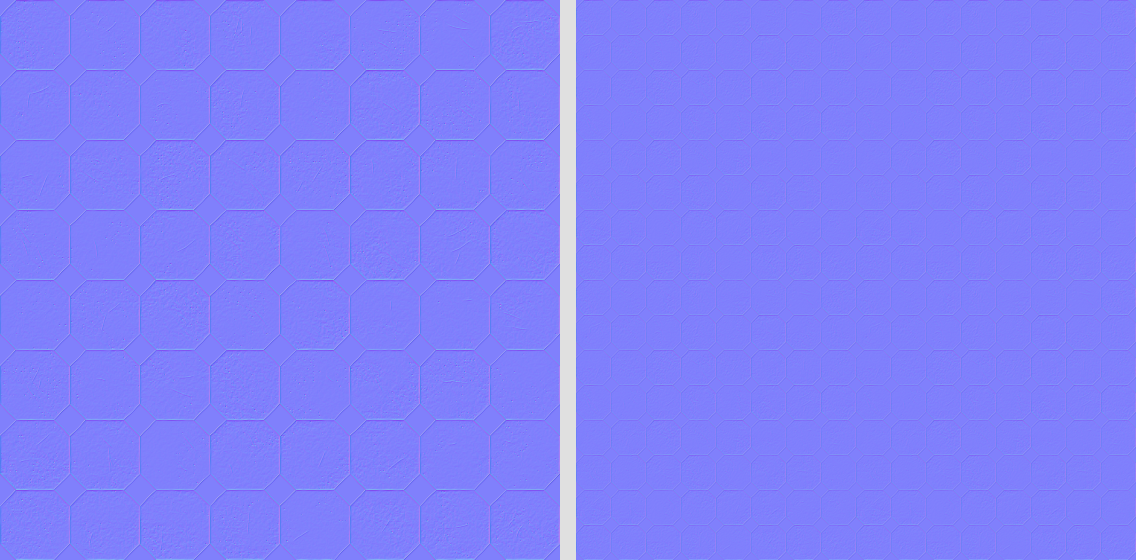
Left: one tile. Right: repeated 2 by 2.
Write a WebGL 2 fragment shader that draws this texture map.

```glsl
#version 300 es
precision highp float;

#define TILES 8.0
#define CHAMFER 0.23
#define JOINT_WIDTH 0.0055
#define JOINT_DEPTH 0.0042
#define INSET_RISE 0.0012
#define EDGE_WOBBLE 0.009
#define GRAIN_HEIGHT 0.0026
#define PIT_GRID 24.0
#define PIT_HEIGHT 0.005
#define SCRATCH_DEPTH 0.0024
#define SAMPLE_STEP 0.004
#define FLAT_BLUE 0.99

uniform vec2 u_resolution;
out vec4 fragColor;

vec3 hash(vec2 p) {
    vec3 q = fract(p.xyx * vec3(0.1031, 0.1030, 0.0973));
    q += dot(q, q.yxz + 33.33);
    return fract((q.xxy + q.yzz) * q.zyx);
}

// Value noise that wraps after TILES cells; frequency is a whole number
float wrapNoise(vec2 cell, float frequency, float seed) {
    vec2 p = cell * frequency;
    vec2 corner = floor(p);
    vec2 f = fract(p);
    f = f * f * (3.0 - 2.0 * f);
    float period = TILES * frequency;
    vec2 lo = mod(corner, period) + seed;
    vec2 hi = mod(corner + 1.0, period) + seed;
    return mix(mix(hash(lo).x, hash(vec2(hi.x, lo.y)).x, f.x),
               mix(hash(vec2(lo.x, hi.y)).x, hash(hi).x, f.x), f.y);
}

// Small round bumps and pits, gathered in patches
float pitHeight(vec2 cell, float density, float patchiness) {
    vec2 p = cell * PIT_GRID;
    vec2 id = mod(floor(p), TILES * PIT_GRID);
    vec3 shape = hash(id + 411.0);
    vec3 pick = hash(id + 977.0);
    float present = step(pick.x, density * (0.03 + 0.4 * patchiness));
    float radius = mix(0.17, 0.38, shape.z);
    float r = length(fract(p) - mix(vec2(0.4), vec2(0.6), shape.xy)) / radius;
    float dome = 1.0 - smoothstep(0.0, 1.0, r);
    return present * dome * radius * 3.0 * mix(-0.7, 1.1, sqrt(pick.y));
}

// Thin bowed scratches, a few on some tiles
float scratchHeight(vec2 local, vec2 tile) {
    float depth = 0.0;
    float mainAngle = hash(tile + 71.0).y * 3.1416;
    for (int i = 0; i < 4; i++) {
        vec3 place = hash(tile + 131.0 + 17.0 * float(i));
        vec3 form = hash(tile + 337.0 + 23.0 * float(i));
        float angle = mainAngle + (form.x - 0.5) * 1.2;
        vec2 along = vec2(cos(angle), sin(angle));
        vec2 q = local - mix(vec2(0.28), vec2(0.72), place.xy);
        float t = dot(q, along) / mix(0.07, 0.2, form.y);
        float bow = (form.z - 0.5) * 0.05 * t * t;
        float across = (dot(q, vec2(-along.y, along.x)) - bow) / 0.007;
        float taper = 1.0 - smoothstep(0.5, 1.0, abs(t));
        depth += step(place.z, 0.35) * taper * exp(-across * across);
    }
    return -depth;
}

float surfaceHeight(vec2 cell) {
    // Slightly uneven tile edges
    vec2 wobble = vec2(wrapNoise(cell, 9.0, 11.0), wrapNoise(cell, 9.0, 29.0)) - 0.5;
    vec2 p = cell + EDGE_WOBBLE * wobble;
    vec2 tile = mod(floor(p), TILES);
    vec2 local = fract(p);

    // Octagons with square insets at the cell corners
    vec2 side = min(local, 1.0 - local);
    float cut = (side.x + side.y - CHAMFER) * 0.7071;
    float joint = cut < 0.0 ? -cut : min(cut, min(side.x, side.y));
    float octagon = step(0.0, cut) * smoothstep(0.0, 0.03, joint);
    float groove = exp(-joint * joint / (JOINT_WIDTH * JOINT_WIDTH));
    float height = INSET_RISE * (1.0 - smoothstep(-0.01, 0.01, cut));
    height -= JOINT_DEPTH * groove * mix(0.6, 1.3, wobble.x + 0.5);

    // Worn stone, with its own strength on each tile
    vec3 wear = hash(tile + 7.0);
    float patchiness = smoothstep(0.35, 0.8, wrapNoise(cell, 3.0, 53.0));
    float grain = 0.5 * wrapNoise(cell, 19.0, 3.0) + 0.8 * wrapNoise(cell, 37.0, 19.0)
                + 0.5 * wrapNoise(cell, 61.0, 43.0);
    float roughness = mix(0.4, 1.0, wear.x) * mix(0.7, 1.3, patchiness);
    float relief = GRAIN_HEIGHT * roughness * grain;
    relief += PIT_HEIGHT * pitHeight(cell, mix(0.2, 0.9, wear.y), patchiness);
    relief += SCRATCH_DEPTH * scratchHeight(local, tile);
    return height + octagon * relief;
}

vec3 surfaceNormal(vec2 cell) {
    vec2 e = vec2(0.5 * SAMPLE_STEP, 0.0);
    float base = surfaceHeight(cell - e.xx);
    vec2 slope = vec2(surfaceHeight(cell + e.xx * vec2(1.0, -1.0)),
                      surfaceHeight(cell + e.xx * vec2(-1.0, 1.0))) - base;
    slope /= SAMPLE_STEP;
    return normalize(vec3(-slope.x, slope.y, 1.0)); // green points down
}

void main() {
    // Average four normals inside each pixel
    vec3 normal = vec3(0.0);
    for (int i = 0; i < 4; i++) {
        vec2 shift = vec2(i % 2, i / 2) * 0.5 - 0.25;
        normal += 0.25 * surfaceNormal((gl_FragCoord.xy + shift) / u_resolution * TILES);
    }
    fragColor = vec4((0.5 + 0.5 * normal) * vec3(1.0, 1.0, FLAT_BLUE), 1.0);
}
```
